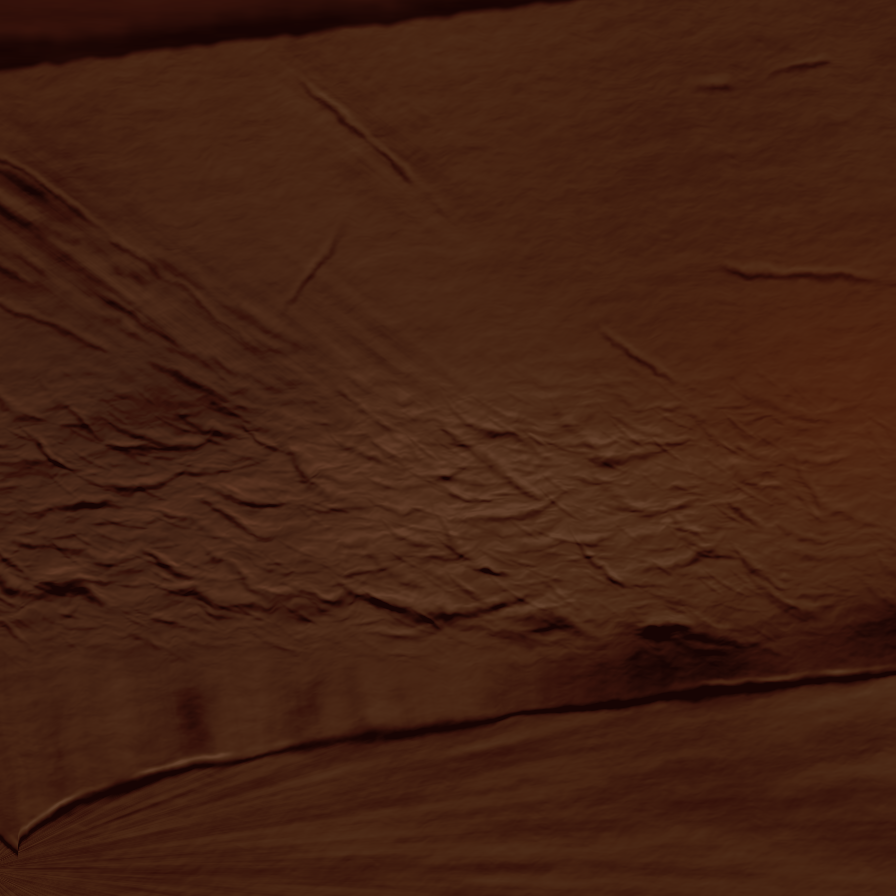
A three.js fragment shader for this texture:

```glsl
// Dark brown creased leather: a smooth upper panel, a wrinkled band and two seams.
varying vec2 vUv;

const vec3 CREVICE = vec3(0.09, 0.015, 0.01);
const vec3 OXBLOOD = vec3(0.21, 0.07, 0.04);
const vec3 BROWN = vec3(0.28, 0.14, 0.07);
const vec3 TAN = vec3(0.31, 0.18, 0.10);
const vec3 HIGHLIGHT = vec3(0.38, 0.25, 0.17);
const vec3 MAUVE = vec3(0.26, 0.14, 0.09);

float hash(vec2 p) { return fract(sin(dot(p, vec2(127.1, 311.7))) * 43758.5453); }

float noise(vec2 p) {
  vec2 i = floor(p), f = fract(p);
  f = f * f * (3.0 - 2.0 * f);
  return mix(mix(hash(i), hash(i + vec2(1, 0)), f.x),
             mix(hash(i + vec2(0, 1)), hash(i + vec2(1, 1)), f.x), f.y);
}

float fbm(vec2 p) {
  float sum = 0.0, amp = 0.5;
  for (int i = 0; i < 4; i++) { sum += amp * noise(p); p = p * 2.03 + 7.1; amp *= 0.5; }
  return sum;
}

vec2 rotate(vec2 p, float a) { return vec2(cos(a) * p.x + sin(a) * p.y, cos(a) * p.y - sin(a) * p.x); }

float streaks(vec2 p, float angle, vec2 scale) { return fbm(rotate(p, angle) * scale) - 0.47; }

float blob(vec2 p, vec2 centre, float angle, vec2 radius) {
  vec2 q = rotate(p - centre, angle) / radius;
  return exp(-dot(q, q));
}

// Cross-section of a crease: dark valley with a lit lip above it
float groove(float d, float width) {
  float x = d / width;
  return 0.6 * exp(-(x - 1.9) * (x - 1.9)) - exp(-x * x);
}

// Long broken crease from a to b, tapered at both ends
float fold(vec2 p, vec2 a, vec2 b, float width) {
  vec2 along = b - a;
  float t = dot(p - a, along) / dot(along, along);
  float taper = smoothstep(0.0, 0.2, t) * (1.0 - smoothstep(0.55, 1.0, t));
  float broken = smoothstep(0.2, 0.65, noise(p * 26.0 + a * 90.0));
  return groove(dot(p - a, normalize(vec2(-along.y, along.x))), width) * taper * broken;
}

float wrinkleBand(vec2 p) {
  return smoothstep(0.24, 0.33, p.y) * (1.0 - smoothstep(0.48, 0.62, p.y)) * (1.0 - 0.7 * smoothstep(0.75, 1.0, p.x));
}

// Short curved wrinkles scattered one per cell
float wrinkles(vec2 p, vec2 grid, float width) {
  float sum = 0.0;
  for (int j = -1; j <= 1; j++) for (int i = -1; i <= 1; i++) {
    vec2 id = floor(p * grid) + vec2(i, j);
    vec2 centre = (id + vec2(hash(id + grid), hash(id + 17.0))) / grid;
    vec2 q = rotate(p - centre, mix(-0.7, 0.25, hash(id + 31.0)));
    float reach = 0.85 / grid.x * mix(0.5, 1.0, hash(id + 47.0));
    float taper = 1.0 - smoothstep(0.2, 1.0, abs(q.x) / reach);
    sum += groove(q.y - 4.0 * q.x * q.x, width * (0.4 + 0.6 * taper)) * taper * wrinkleBand(centre) * mix(0.3, 1.0, hash(id + 59.0));
  }
  return sum;
}

// Fine relief lit from the upper left
float relief(vec2 p, vec2 scale) { return fbm(p * scale) - fbm((p + vec2(-0.0015, 0.003)) * scale); }

vec3 leatherRamp(float t) {
  vec3 c = mix(CREVICE, OXBLOOD, clamp(t / 0.25, 0.0, 1.0));
  c = mix(c, BROWN, clamp((t - 0.25) / 0.25, 0.0, 1.0));
  c = mix(c, TAN, clamp((t - 0.5) / 0.2, 0.0, 1.0));
  return mix(c, HIGHLIGHT, clamp((t - 0.7) / 0.3, 0.0, 1.0));
}

void main() {
  vec2 p = vUv;
  vec2 w = p + 0.022 * (vec2(fbm(p * 24.0), fbm(p * 24.0 + 40.0)) - 0.47);
  float band = wrinkleBand(p);

  // Broad light and shade
  float tone = 0.49 + 0.24 * (fbm(p * 4.0) - 0.47);
  tone += 0.24 * blob(p, vec2(0.55, 0.45), -0.1, vec2(0.36, 0.13));
  tone -= 0.24 * blob(w, vec2(0.19, 0.53), 0.2, vec2(0.10, 0.045));

  // Grain and scattered wrinkles
  tone += 0.12 * streaks(p, 0.5, vec2(80.0, 190.0));
  tone += relief(rotate(w, 0.12), vec2(18.0, 48.0)) * mix(0.5, 1.5, band);
  tone += 0.46 * wrinkles(w, vec2(9.0, 17.0), 0.0046);
  tone += 0.36 * wrinkles(w, vec2(14.0, 31.0), 0.0033);
  tone += 0.24 * wrinkles(p, vec2(23.0, 58.0), 0.0021);

  // Diagonal bundles of streaks and folds
  float fan = blob(p, vec2(0.12, 0.69), -0.62, vec2(0.32, 0.075));
  float tuft = blob(p, vec2(0.41, 0.85), -0.75, vec2(0.13, 0.05)) + blob(p, vec2(0.42, 0.6), -0.75, vec2(0.13, 0.06));
  tone += (0.75 * fan + 0.5 * tuft) * streaks(p, -0.64, vec2(7.0, 75.0)) - 0.07 * fan;
  for (int i = 0; i < 6; i++) {
    float k = float(i), r = hash(vec2(k, 3.0)), r2 = hash(vec2(k, 8.0));
    tone += 0.26 * fold(w, vec2(-0.12, 0.91 - 0.04 * k), vec2(0.38 + 0.14 * r, 0.54 - 0.01 * k), 0.003 + 0.004 * r);
    vec2 start = vec2(0.22 + 0.1 * k + 0.05 * r, 0.66 - 0.16 * r2);
    tone += 0.3 * fold(w, start, start + vec2(0.15, -0.07 - 0.07 * r), 0.0036);
  }
  tone += 0.32 * (fold(w, vec2(0.28, 0.6), vec2(0.4, 0.76), 0.004) + fold(w, vec2(0.76, 0.89), vec2(1.0, 0.95), 0.004));
  tone += 0.32 * (fold(w, vec2(0.77, 0.7), vec2(1.12, 0.68), 0.004) + fold(w, vec2(0.32, 0.92), vec2(0.52, 0.74), 0.004));

  // Deep crease under the wrinkled band
  float creaseY = 0.295 + 0.06 * exp(-4.0 * p.x) + 0.07 * (fbm(vec2(p.x * 10.0, 2.0)) - 0.47);
  float depth = smoothstep(0.1, 0.5, noise(vec2(p.x * 13.0, 9.0))) * (1.0 - smoothstep(0.72, 0.9, p.x));
  tone += 0.5 * groove(w.y - creaseY, 0.004 + 0.005 * depth) * depth;

  // Lower seam with its shadows, and fibres fanning out below it
  float s = mix(p, w, 0.5).y - 0.04 - 0.21 * pow(max(p.x - 0.02, 0.0), 0.45) - 0.8 * max(0.03 - p.x, 0.0);
  float below = 1.0 - smoothstep(-0.004, 0.004, s);
  vec2 ray = p - vec2(-0.02, 0.03);
  tone += below * (0.5 * (fbm(vec2(atan(ray.y, ray.x) * 45.0, length(ray) * 5.0)) - 0.47) - 0.03);
  float apron = (1.0 - below) * (1.0 - smoothstep(0.2, 0.34, p.y));
  tone += apron * 0.35 * streaks(w, 0.12, vec2(38.0, 6.0));
  tone -= 0.42 * (1.0 - below) * (blob(w, vec2(0.75, 0.255), 0.1, vec2(0.15, 0.04)) + blob(w, vec2(1.02, 0.3), 0.3, vec2(0.1, 0.05)));
  tone -= 0.25 * apron * (blob(w, vec2(0.22, 0.2), -0.2, vec2(0.02, 0.04)) + blob(w, vec2(0.35, 0.22), -0.3, vec2(0.02, 0.05)));
  tone -= 0.5 * exp(-pow(s / (0.003 + 0.006 * noise(p.xx * 14.0)), 2.0));
  float lip = 1.0 - smoothstep(0.25, 0.4, p.x) + smoothstep(0.7, 0.8, p.x);
  tone += 0.7 * lip * noise(p.xx * 30.0) * exp(-pow((s - 0.010) / 0.003, 2.0));

  // Upper seam: black gap, then the neighbouring panel
  float gap = p.y - 0.92 - 0.12 * p.x + 0.006 * (noise(p * vec2(60.0, 20.0)) - 0.5);
  float panel = 0.02 + 0.2 * smoothstep(0.015, 0.05, gap + 0.02 * p.x) + 0.2 * (fbm(p * vec2(12.0, 60.0)) - 0.47);
  tone = mix(tone, panel, smoothstep(-0.004, 0.006, gap));

  // Colour: mauve cast on the left, warm cast on the right
  vec3 color = leatherRamp(tone);
  float mauve = 0.75 * blob(p, vec2(0.14, 0.48), 0.0, vec2(0.36, 0.28)) * smoothstep(0.25, 0.45, tone);
  color = mix(color, MAUVE * (0.5 + tone), mauve);
  color *= mix(vec3(1.0), vec3(1.08, 0.94, 0.82), blob(p, vec2(0.98, 0.56), 0.0, vec2(0.22, 0.16)));
  gl_FragColor = vec4(color, 1.0);
}
```
